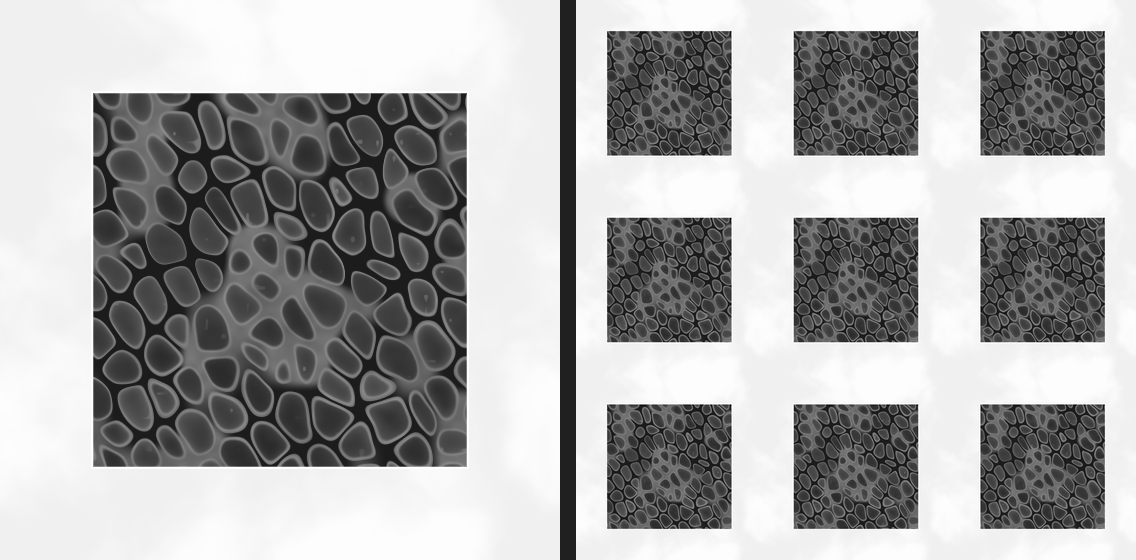
Left: one tile. Right: repeated 3 by 3.
Give the GLSL for this texture, as a three.js fragment shader.

```glsl
// Grey micrograph of oval plant cells, framed in white on pale mottled paper.
#define CELL_SIZE vec2(0.086, 0.118)
#define LONG_AXIS vec2(0.5, -0.866)
#define JITTER 0.62
#define SIZE_SPREAD 0.28
#define ROUNDING 95.0
#define WALL 0.0062
#define PANEL_HALF 0.33333
#define FRAME 0.004
#define WALL_GREY 0.47
#define LUMEN_GREY 0.165
#define GAP_GREY 0.11

varying vec2 vUv;

vec3 hash3(vec2 p) {
  vec3 q = fract(vec3(p.xyx) * vec3(0.1031, 0.1030, 0.0973));
  q += dot(q, q.yxz + 33.33);
  return fract((q.xxy + q.yzz) * q.zyx);
}

// Value noise that wraps after a whole number of lattice steps.
float noise(vec2 p, float period) {
  vec2 i = floor(p), f = fract(p);
  f = f * f * (3.0 - 2.0 * f);
  vec2 a = mod(i, period), b = mod(i + 1.0, period);
  return mix(mix(hash3(a).x, hash3(vec2(b.x, a.y)).x, f.x),
             mix(hash3(vec2(a.x, b.y)).x, hash3(b).x, f.x), f.y);
}

float fbm(vec2 p, float period) {
  float sum = 0.0, amp = 0.5;
  for (int i = 0; i < 5; i++) {
    sum += amp * noise(p * period, period);
    period *= 2.0;
    amp *= 0.5;
  }
  return sum;
}

// Pale paper with wispy white blotches, continuous across the canvas edges.
float paper(vec2 uv) {
  vec2 warp = vec2(fbm(uv, 5.0), fbm(uv + 0.37, 6.0)) - 0.5;
  float cloud = fbm(uv + 0.16 * warp, 4.0);
  vec2 tilt = cos(6.28318 * (uv - vec2(0.74, 0.86)));
  cloud += 0.06 * (tilt.x + tilt.y);
  return 0.94 + 0.052 * smoothstep(0.4, 0.74, cloud);
}

// Seed position in xy, size weight in z.
vec3 seed(vec2 id) {
  vec3 h = hash3(id + 71.0);
  vec2 pos = id + 0.5 + JITTER * (h.xy - 0.5);
  pos.x += 0.5 * mod(id.y, 2.0);
  return vec3(pos, SIZE_SPREAD * (h.z - 0.5));
}

// Rounded distance to the cell border; also returns the seed of the cell.
float cellDistance(vec2 p, out vec2 owner) {
  vec2 q = vec2(dot(p, vec2(-LONG_AXIS.y, LONG_AXIS.x)), dot(p, LONG_AXIS)) / CELL_SIZE;
  vec2 base = floor(q);
  vec3 own = vec3(0.0);
  float best = 100.0;
  for (int j = -2; j <= 2; j++) {
    for (int i = -2; i <= 2; i++) {
      vec3 s = seed(base + vec2(float(i), float(j)));
      vec2 r = s.xy - q;
      float power = dot(r, r) - s.z;
      if (power < best) { best = power; own = s; }
    }
  }
  float crowd = 0.0;
  for (int j = -2; j <= 2; j++) {
    for (int i = -2; i <= 2; i++) {
      vec3 s = seed(base + vec2(float(i), float(j)));
      vec2 r = s.xy - q, across = s.xy - own.xy;
      if (dot(across, across) > 0.0001) {
        float d = 0.5 * (dot(r, r) - s.z - best) / length(across / CELL_SIZE);
        crowd += exp(-ROUNDING * d);
      }
    }
  }
  owner = own.xy;
  return -log(crowd) / ROUNDING;
}

// Tissue in panel coordinates from 0 to 1.
float tissue(vec2 p) {
  vec2 wobble = vec2(noise(p * 17.0, 64.0), noise(p * 17.0 + 31.0, 64.0)) - 0.5;
  vec2 owner;
  float d = cellDistance(p + 0.014 * wobble, owner);
  vec3 trait = hash3(floor(owner * 50.0));
  float region = noise(p * 4.0 + 9.0, 64.0);
  float patchy = noise(p * 11.0 + 5.0, 64.0);
  float grain = noise(p * 38.0, 64.0);

  // Dark lumen, lighter towards its rim, with haze and a few specks.
  float width = WALL + 0.0035 * patchy + 0.003 * trait.x;
  float inside = max(d - width, 0.0);
  float haze = smoothstep(0.3, 0.8, 0.5 * region + 0.5 * trait.y);
  float tone = LUMEN_GREY + 0.08 * haze + 0.025 * (grain - 0.5);
  tone += (0.05 + 0.1 * trait.z) * exp(-inside / 0.011);
  float smear = smoothstep(0.64, 0.9, noise(p * 8.0 + 23.0, 64.0));
  tone = mix(tone, 0.36, 0.7 * smear * exp(-inside / 0.025));
  float speck = smoothstep(0.87, 0.97, noise(p * 46.0 + 13.0, 64.0));
  tone += 0.14 * speck * haze;

  // Grey wall with a bright rim and a dark gap between neighbours.
  float wallTone = WALL_GREY - 0.1 * (1.0 - patchy) + 0.06 * (grain - 0.5);
  wallTone += 0.07 * exp(-pow((d - width + 0.002) / 0.003, 2.0));
  float open = smoothstep(0.35, 0.55, noise(p * 7.0 + 41.0, 64.0));
  float gap = 0.0006 + 0.0035 * smoothstep(0.55, 0.85, region);
  wallTone = mix(wallTone, GAP_GREY, open * (1.0 - smoothstep(gap, gap + 0.0035, d)));
  return mix(wallTone, tone, smoothstep(width - 0.002, width + 0.0045, d));
}

void main() {
  vec2 fromCentre = abs(vUv - 0.5);
  float edge = max(fromCentre.x, fromCentre.y) - PANEL_HALF;
  float shade = mix(0.995, paper(vUv), smoothstep(FRAME - 0.001, FRAME + 0.001, edge));
  float picture = tissue((vUv - 0.5) / (2.0 * PANEL_HALF) + 0.5);
  shade = mix(picture, shade, smoothstep(-0.001, 0.001, edge));
  gl_FragColor = vec4(vec3(shade), 1.0);
}
```
